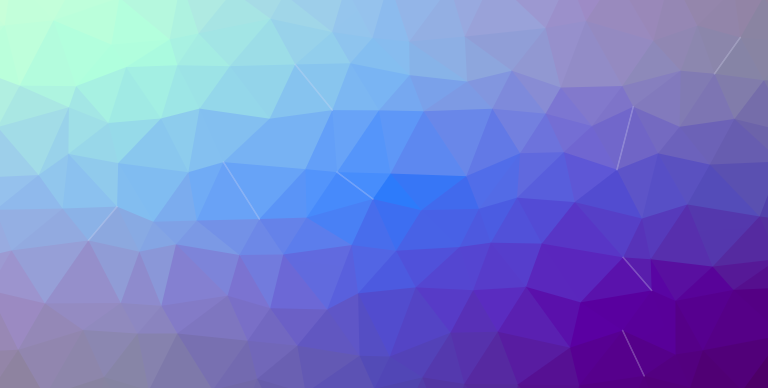
Give the GLSL for this background, as a WebGL 2 fragment shader.

```glsl
#version 300 es
precision highp float;
// Low-poly mesh: a staggered, jittered grid is split into flat triangles.
// Each triangle takes the colour of its centroid, the even CIE Lab blend of
// one mint-blue-purple ramp read across the canvas and again down it.

uniform vec2 u_resolution;
out vec4 fragColor;

vec2 hash2(vec2 p) {
  return fract(sin(vec2(dot(p, vec2(127.1, 311.7)), dot(p, vec2(269.5, 183.3)))) * 43758.5453);
}

float cross2(vec2 a, vec2 b) { return a.x * b.y - a.y * b.x; }

// Colour ramp in Lab: pale mint, aqua, azure, violet, dark purple
vec3 rampLab(float t) {
  vec3 lab = mix(vec3(95.4, -24.9, 12.4), vec3(94.1, -32.3, 7.8), clamp(t / 0.17, 0.0, 1.0));
  lab = mix(lab, vec3(55.0, 20.4, -70.5), clamp((t - 0.17) / 0.33, 0.0, 1.0));
  lab = mix(lab, vec3(27.8, 63.5, -69.4), clamp((t - 0.5) / 0.26, 0.0, 1.0));
  return mix(lab, vec3(18.0, 45.9, -39.4), clamp((t - 0.76) / 0.24, 0.0, 1.0));
}

vec3 labToRgb(vec3 lab) {
  float fy = (lab.x + 16.0) / 116.0;
  vec3 f = max(vec3(fy + lab.y / 500.0, fy, fy - lab.z / 200.0), 0.0);
  vec3 xyz = f * f * f * vec3(0.9505, 1.0, 1.089);
  vec3 linear = mat3(3.2405, -0.9693, 0.0556,
                     -1.5371, 1.8760, -0.2040,
                     -0.4985, 0.0416, 1.0572) * xyz;
  return clamp(1.055 * pow(max(linear, 0.0), vec3(1.0 / 2.4)) - 0.055, 0.0, 1.0);
}

// Gradient at a point given in units of canvas height
vec3 shade(vec2 p) {
  vec2 t = vec2(p.x * u_resolution.y / u_resolution.x, 1.0 - p.y);
  return labToRgb(0.5 * (rampLab(t.x) + rampLab(t.y)));
}

const vec2 cellSize = vec2(0.137, 0.115);

// Mesh vertex: odd rows shift by half a cell, then everything is jittered
vec2 vertex(vec2 id) {
  vec2 stagger = vec2(0.5 * mod(id.y, 2.0), 0.0);
  return (id + stagger + 0.62 * (hash2(id) - 0.5)) * cellSize;
}

// Signed distance to the line a-b, positive on its left
float side(vec2 p, vec2 a, vec2 b) { return cross2(b - a, p - a) / length(b - a); }

// Flat colour weighted by the smooth coverage of one triangle
vec4 facet(vec2 p, vec2 a, vec2 b, vec2 c, float px) {
  float winding = sign(cross2(b - a, c - a));
  vec3 d = winding * vec3(side(p, a, b), side(p, b, c), side(p, c, a));
  float cover = clamp(0.5 + min(d.x, min(d.y, d.z)) / px, 0.0, 1.0);
  if (cover <= 0.0) return vec4(0.0);
  vec2 centre = (a + b + c) / 3.0;
  vec2 wobble = 0.045 * (hash2(centre * 37.0) - 0.5);
  return vec4(shade(centre + wobble), 1.0) * cover;
}

float segment(vec2 p, vec2 a, vec2 b) {
  vec2 ab = b - a;
  return length(p - a - ab * clamp(dot(p - a, ab) / dot(ab, ab), 0.0, 1.0));
}

void main() {
  float px = 1.0 / u_resolution.y;
  vec2 p = gl_FragCoord.xy * px;
  vec2 home = floor(p / cellSize - vec2(0.25, 0.0));
  vec4 sum = vec4(shade(p), 1.0) * 0.001;
  float glint = 0.0;

  for (int j = -1; j <= 1; j++) {
    for (int i = -1; i <= 1; i++) {
      vec2 id = home + vec2(i, j);
      vec2 a = vertex(id), b = vertex(id + vec2(1, 0));
      vec2 c = vertex(id + vec2(1, 1)), d = vertex(id + vec2(0, 1));
      // Turn the quad so that a-c is its shorter diagonal
      if (distance(a, c) > distance(b, d)) {
        vec2 first = a;
        a = b; b = c; c = d; d = first;
      }
      sum += facet(p, a, b, c, px) + facet(p, a, c, d, px);
      // A few seams show as pale hairlines
      float chosen = step(0.94, hash2(id + 51.0).x);
      glint = max(glint, chosen * (1.0 - smoothstep(0.0008, 0.0034, segment(p, a, c))));
    }
  }

  vec3 color = sum.rgb / sum.a;
  fragColor = vec4(mix(color, vec3(0.85, 0.85, 0.95), 0.28 * glint), 1.0);
}
```
